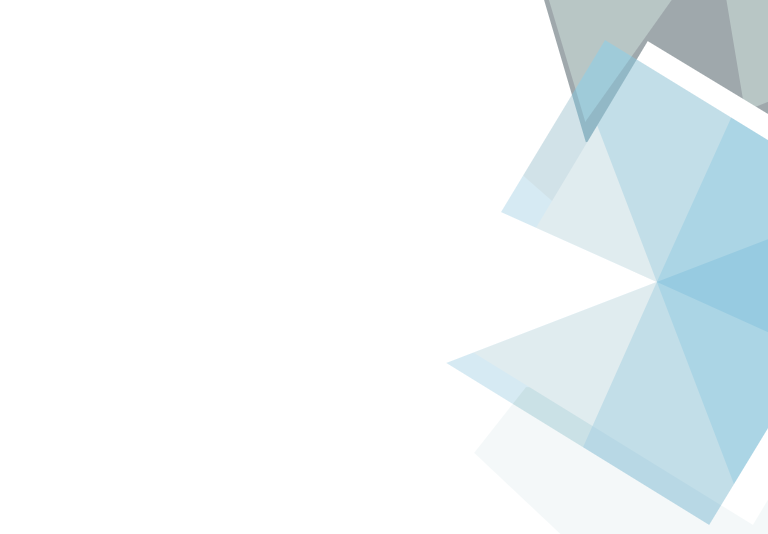
Write a Shadertoy shader that draws this background.

```glsl
const vec3 WHITE = vec3(1.0);
const vec3 MIST = vec3(0.955, 0.973, 0.976);
const vec3 SLATE = vec3(0.624, 0.659, 0.675);
const vec3 SAGE = vec3(0.722, 0.776, 0.773);
const vec3 ICE = vec3(0.839, 0.918, 0.953);

// Signed distance to a line; negative on the right of a -> b
float edge(vec2 p, vec2 a, vec2 b) {
    vec2 d = normalize(b - a);
    return dot(p - a, vec2(-d.y, d.x));
}

// Convex sector between two rays, listed clockwise
float wedge(vec2 p, vec2 apex, vec2 a, vec2 b) {
    return max(edge(p, apex, a), edge(p, b, apex));
}

float triangle(vec2 p, vec2 a, vec2 b, vec2 c) {
    return max(wedge(p, a, b, c), edge(p, b, c));
}

float quad(vec2 p, vec2 a, vec2 b, vec2 c, vec2 d) {
    return max(wedge(p, a, b, d), wedge(p, c, d, b));
}

vec3 paint(vec3 base, vec3 tint, float dist, float pixel) {
    return mix(base, tint, clamp(0.5 - dist / pixel, 0.0, 1.0));
}

void mainImage(out vec4 fragColor, in vec2 fragCoord) {
    float pixel = 1.0 / iResolution.y;
    vec2 p = fragCoord * pixel;
    vec2 hub = vec2(1.230, 0.472);

    // Two offset sheets share one notch
    float notch = wedge(p, hub, vec2(0.835, 0.320), vec2(0.938, 0.603));
    float outer = quad(p, vec2(1.133, 0.925), vec2(1.677, 0.591),
                       vec2(1.328, 0.017), vec2(0.786, 0.351));
    float inner = quad(p, vec2(1.213, 0.923), vec2(1.756, 0.594),
                       vec2(1.410, 0.017), vec2(0.870, 0.350));
    outer = max(outer, -notch);
    inner = max(inner, -notch);

    // Shards behind the sheets
    float mist = quad(p, vec2(0.985, 0.275), vec2(1.6, 0.275),
                      vec2(1.6, -0.518), vec2(0.888, 0.152));
    float slate = quad(p, vec2(1.013, 1.02), vec2(1.6, 1.02),
                       vec2(1.6, 0.734), vec2(1.097, 0.734));
    float sageLeft = triangle(p, vec2(1.022, 1.02), vec2(1.272, 1.02),
                              vec2(1.096, 0.772));
    float sageRight = quad(p, vec2(1.357, 1.02), vec2(1.6, 1.02),
                           vec2(1.6, 0.874), vec2(1.395, 0.792));

    vec3 color = paint(WHITE, MIST, mist, pixel);
    color = paint(color, SLATE, slate, pixel);
    color = paint(color, SAGE, min(sageLeft, sageRight), pixel);
    color = paint(color, WHITE, inner, pixel);

    // Fan tones deepen toward the right
    float middle = -wedge(p, hub, vec2(1.092, 0.163), vec2(1.118, 0.766));
    float deep = wedge(p, hub, vec2(1.369, 0.779), vec2(1.375, 0.092));
    float core = wedge(p, hub, vec2(1.438, 0.552), vec2(1.438, 0.378));
    vec3 fan = paint(vec3(0.880, 0.925, 0.937), vec3(0.761, 0.871, 0.910), middle, pixel);
    fan = paint(fan, vec3(0.671, 0.835, 0.898), deep, pixel);
    fan = paint(fan, vec3(0.592, 0.796, 0.882), core, pixel);

    // Translucent rim where the outer sheet overhangs the inner one
    float upper = edge(p, vec2(1.030, 0.627), vec2(0.981, 0.670));
    vec3 rim = paint(ICE, vec3(0.792, 0.882, 0.902), mist, pixel);
    rim = paint(rim, vec3(0.722, 0.847, 0.898), max(middle, p.y - hub.y), pixel);
    rim = paint(rim, vec3(0.820, 0.886, 0.910), upper, pixel);
    rim = paint(rim, vec3(0.573, 0.722, 0.776), slate, pixel);
    rim = paint(rim, vec3(0.624, 0.796, 0.851), sageLeft, pixel);

    vec3 sheet = paint(rim, fan, inner, pixel);
    color = paint(color, sheet, outer, pixel);
    fragColor = vec4(color, 1.0);
}
```
